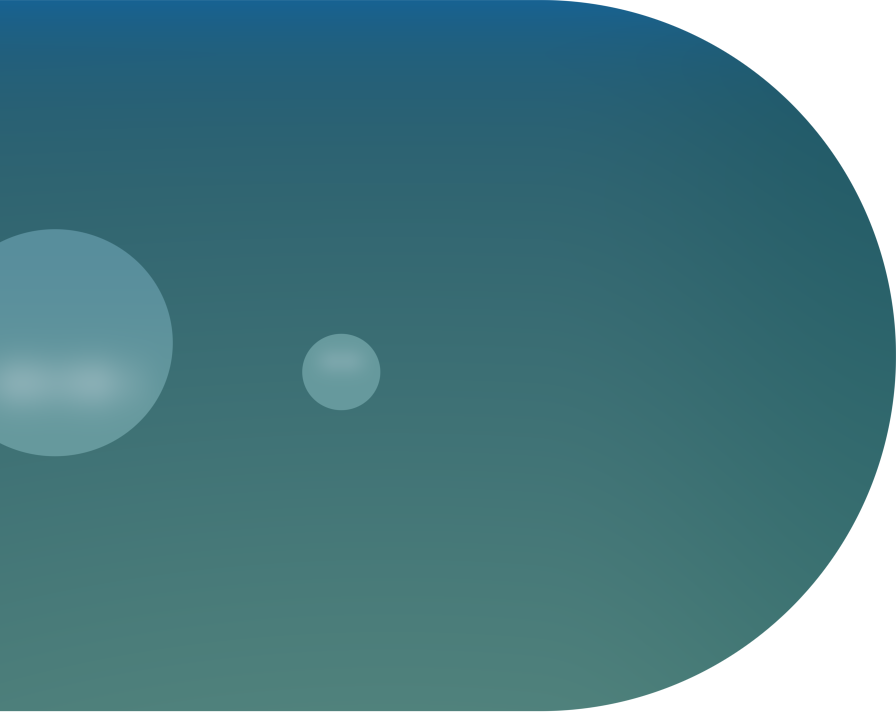
This background is drawn by a Shadertoy shader. Its source:

```glsl
// Lengths are fractions of the canvas height
const vec3 PAPER = vec3(1.0);
const vec3 DEEP_TEAL = vec3(0.150, 0.355, 0.420);
const vec3 SOFT_GREEN = vec3(0.315, 0.510, 0.487);
const vec3 TOP_BLUE = vec3(0.090, 0.385, 0.575);
const vec3 SIDE_SHADE = vec3(0.045, 0.028, 0.028);
const vec3 DISC_TOP = vec3(0.345, 0.555, 0.610);
const vec3 DISC_BOTTOM = vec3(0.400, 0.600, 0.615);
const vec3 SHEEN = vec3(0.530, 0.680, 0.705);

const float CAP_RADIUS = 0.498;
const float CAP_MIDDLE = 0.502;
const float BLUE_REACH = 0.090;
const float BOWL_CENTER = 0.55;
const float BOWL_BEND = 0.25;

const vec2 BIG_CENTER = vec2(0.077, 0.520);
const vec2 BIG_RADII = vec2(0.165, 0.159);
const vec2 BIG_SHEEN = vec2(0.080, 0.463);
const vec2 SMALL_CENTER = vec2(0.478, 0.479);
const vec2 SMALL_RADII = vec2(0.0547, 0.0535);
const vec2 SMALL_SHEEN = vec2(0.478, 0.494);

// Antialiased coverage from a signed distance
float coverage(float distanceToEdge) {
    float pixel = 1.0 / iResolution.y;
    return 1.0 - smoothstep(-0.7 * pixel, 0.7 * pixel, distanceToEdge);
}

float ellipseDistance(vec2 p, vec2 radii) {
    return (length(p / radii) - 1.0) * min(radii.x, radii.y);
}

// Band with a flat core and softly fading ends
float softBand(vec2 p, float halfLength, float fade, float thickness) {
    float ends = 1.0 - smoothstep(halfLength - fade, halfLength + fade, abs(p.x));
    float across = p.y / thickness;
    return ends * exp(-across * across);
}

vec3 backdrop(vec2 p, float aspect) {
    float depth = 1.0 - p.y;
    float side = smoothstep(0.6 * aspect, aspect, p.x);
    float offset = p.x - BOWL_CENTER;
    float level = depth * (1.0 - BOWL_BEND * offset * offset);
    vec3 color = mix(DEEP_TEAL, SOFT_GREEN, level) - SIDE_SHADE * side;
    float blue = exp(-depth * (1.0 + 0.5 * side) / BLUE_REACH);
    return mix(color, TOP_BLUE, blue);
}

void mainImage(out vec4 fragColor, in vec2 fragCoord) {
    vec2 p = fragCoord / iResolution.y;
    float aspect = iResolution.x / iResolution.y;
    vec3 color = backdrop(p, aspect);

    // Large disc with a two-lobed sheen
    vec2 bigLocal = p - BIG_CENTER;
    float tone = smoothstep(-BIG_RADII.y, BIG_RADII.y, bigLocal.y);
    vec3 bigColor = mix(DISC_BOTTOM, DISC_TOP, tone);
    vec2 sheenLocal = p - BIG_SHEEN;
    float lobes = 0.92 - 0.10 * cos(sheenLocal.x * 65.0);
    float bigSheen = lobes * softBand(sheenLocal, 0.105, 0.050, 0.038);
    bigColor = mix(bigColor, SHEEN, bigSheen);
    color = mix(color, bigColor, coverage(ellipseDistance(bigLocal, BIG_RADII)));

    // Small disc
    float smallSheen = 0.62 * softBand(p - SMALL_SHEEN, 0.030, 0.022, 0.019);
    vec3 smallColor = mix(DISC_BOTTOM, SHEEN, smallSheen);
    color = mix(color, smallColor, coverage(ellipseDistance(p - SMALL_CENTER, SMALL_RADII)));

    // Panel with a round right end
    vec2 capCenter = vec2(aspect - CAP_RADIUS, CAP_MIDDLE);
    vec2 capLocal = p - capCenter;
    float panel = length(vec2(max(capLocal.x, 0.0), capLocal.y)) - CAP_RADIUS;
    color = mix(PAPER, color, coverage(panel));

    fragColor = vec4(color, 1.0);
}
```
